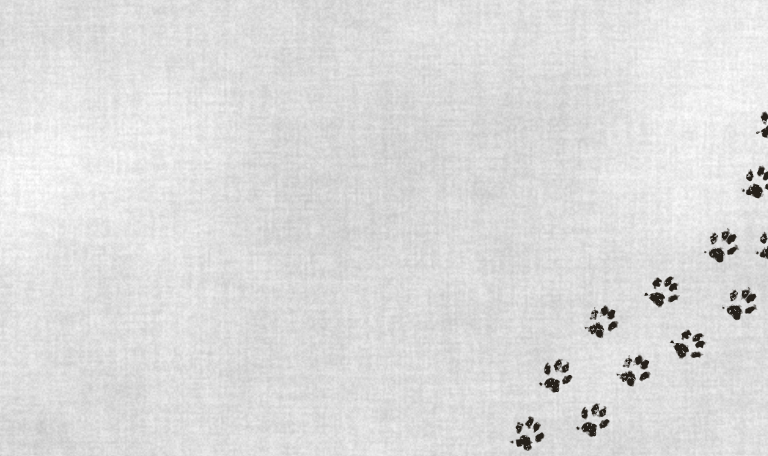
Give the GLSL for this background, as a Shadertoy shader.

```glsl
// Worn pale grey paper with two trails of dark paw prints climbing the right side.

const vec3 PAPER = vec3(0.862);
const vec3 INK = vec3(0.15, 0.13, 0.105);
const float PAW_SIZE = 0.036;      // in canvas heights
const float STRIDE_BEND = 0.462;   // sideways curve of both trails
const float GRAIN_SCALE = 290.0;
const float GRAIN_AMOUNT = 0.10;
const float MOTTLE_AMOUNT = 0.085;
const float WEAVE_AMOUNT = 0.035;

float hash(vec2 p) {
    vec3 q = fract(vec3(p.xyx) * 0.1031);
    q += dot(q, q.yzx + 33.33);
    return fract((q.x + q.y) * q.z);
}

float noise(vec2 p) {
    vec2 cell = floor(p), f = fract(p);
    f = f * f * (3.0 - 2.0 * f);
    return mix(mix(hash(cell), hash(cell + vec2(1, 0)), f.x),
               mix(hash(cell + vec2(0, 1)), hash(cell + vec2(1, 1)), f.x), f.y);
}

float fbm(vec2 p) {
    float sum = 0.0, amp = 0.5;
    for (int i = 0; i < 5; i++) {
        sum += amp * noise(p);
        p = mat2(0.8, 0.6, -0.6, 0.8) * p * 2.1 + 17.3;
        amp *= 0.55;
    }
    return sum;
}

mat2 turn(float a) {
    return mat2(cos(a), sin(a), -sin(a), cos(a));
}

float blob(vec2 p, vec2 center, vec2 size) {
    vec2 d = (p - center) / size;
    return exp(-dot(d, d));
}

float ellipse(vec2 p, vec2 r) {
    float k = length(p / r);
    return (k - 1.0) * min(r.x, r.y);
}

float smoothUnion(float a, float b, float k) {
    float h = max(k - abs(a - b), 0.0) / k;
    return min(a, b) - 0.25 * h * h * k;
}

// Broad light and dark stains of the paper
float stains(vec2 p) {
    float light = 0.07 * blob(p, vec2(0.08, 0.58), vec2(0.24, 0.24))
                + 0.03 * blob(p, vec2(0.41, 0.73), vec2(0.17, 0.15))
                + 0.07 * blob(p, vec2(1.59, 0.87), vec2(0.21, 0.27))
                + 0.04 * blob(p, vec2(1.50, 0.58), vec2(0.16, 0.16));
    float dark = 0.03 * blob(p, vec2(0.95, 0.60), vec2(0.36, 0.25))
               + 0.03 * blob(p, vec2(0.03, 0.99), vec2(0.22, 0.13))
               + 0.03 * blob(p, vec2(0.10, 0.06), vec2(0.32, 0.14))
               + 0.02 * blob(p, vec2(1.07, 0.30), vec2(0.17, 0.12))
               + 0.02 * blob(p, vec2(1.25, 0.73), vec2(0.12, 0.10));
    return light - dark;
}

vec3 paper(vec2 p) {
    float mottle = fbm(p * 5.0 + 3.0) - 0.47;
    float weave = noise(p * vec2(14.0, 170.0)) + noise(p * vec2(170.0, 14.0)) - 1.0;
    float grain = 0.6 * noise(p * GRAIN_SCALE) + 0.4 * noise(p * GRAIN_SCALE * 0.53 + 9.0) - 0.5;
    return PAPER + stains(p) + MOTTLE_AMOUNT * mottle
         + WEAVE_AMOUNT * weave + GRAIN_AMOUNT * grain;
}

// Distance to a print that points along +y
float pawDistance(vec2 q) {
    float side = abs(q.x);
    float pad = smoothUnion(ellipse(q - vec2(0.0, -0.38), vec2(0.34, 0.29)),
                            length(vec2(side - 0.25, q.y + 0.62)) - 0.25, 0.15);
    float d = min(pad, length(q - vec2(-0.68, -0.78)) - 0.08);
    for (int i = 0; i < 4; i++) {
        float k = float(i) - 1.5;
        vec2 toe = turn(0.22 * k) * (q - vec2(0.45 * k, 0.78 - 0.26 * k * k));
        d = min(d, ellipse(toe, vec2(0.20, 0.32)));
    }
    return d;
}

// Ink coverage of one trail; s counts steps from its middle bend
float trail(vec2 p, vec2 middle, float sway, float rise, float twist, int halfCount) {
    float ink = 0.0, soft = 1.0 / (iResolution.y * PAW_SIZE);
    for (int i = -halfCount; i <= halfCount; i++) {
        float s = float(i), bend = exp(-s * s);
        vec2 center = middle + vec2(sway * tanh(STRIDE_BEND * s) - 0.003 * s * s,
            rise * s - 0.048 * s * exp(-0.45 * s * s) - 0.027 * bend);
        vec2 q = turn(0.45 + twist * bend) * (p - center) / PAW_SIZE;
        if (dot(q, q) > 3.0) continue;
        // Ragged outline and patchy ink, thinner on the left
        float wear = noise(q * 7.0 + s * 13.0) - 0.5;
        float d = pawDistance(q) + 0.14 * wear;
        float patchy = noise(q * 9.0 + s * 5.0 + 40.0) - 0.18 * q.x;
        float cover = 1.0 - 0.65 * smoothstep(0.72, 0.92, patchy);
        ink = max(ink, cover * (1.0 - smoothstep(-soft, soft, d)));
    }
    return ink;
}

void mainImage(out vec4 fragColor, in vec2 fragCoord) {
    vec2 p = fragCoord / iResolution.y;
    float ink = max(trail(p, vec2(1.454, 0.385), 0.305, 0.114, 0.30, 3),
                    trail(p, vec2(1.510, 0.268), 0.270, 0.104, 0.65, 2));
    vec3 color = mix(paper(p), INK, ink);
    fragColor = vec4(clamp(color, 0.0, 1.0), 1.0);
}
```
